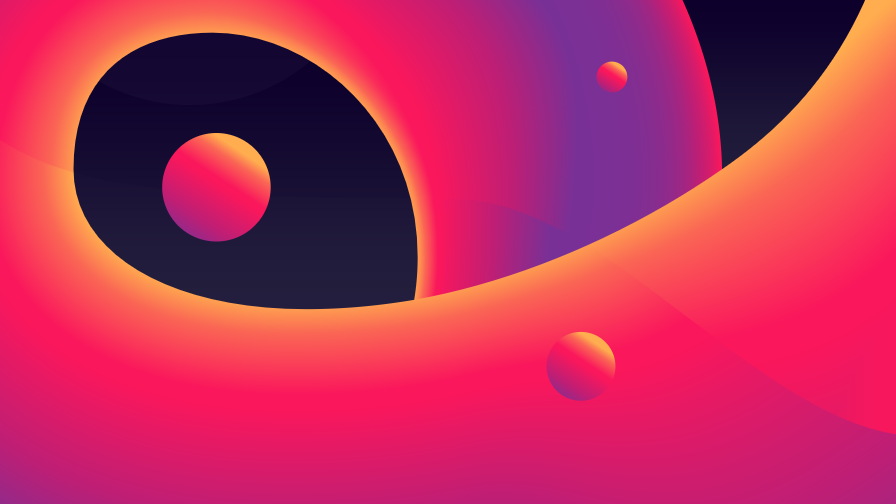
Give the GLSL for this background, as a Shadertoy shader.

```glsl
// Abstract curved sheets: a glowing ribbon wraps round a dark opening, with
// three small orbs and a faint wave of shade. Bezier outlines give signed
// distances, and every warm surface maps a distance through one colour ramp.

const float HEIGHT = 432.0;   // canvas height in design units
const float RIM_TONE = 0.04;  // ramp position right at a glowing rim

const vec3 AMBER   = vec3(1.00, 0.68, 0.31);
const vec3 CORAL   = vec3(0.98, 0.40, 0.33);
const vec3 CRIMSON = vec3(0.98, 0.09, 0.36);
const vec3 MAGENTA = vec3(0.74, 0.12, 0.46);
const vec3 VIOLET  = vec3(0.47, 0.19, 0.59);
const vec3 INK     = vec3(0.05, 0.00, 0.17);
const vec3 SLATE   = vec3(0.13, 0.11, 0.23);

// Warm-to-cool ramp: 0 is amber, 0.45 crimson, 1.4 violet
vec3 ramp(float t) {
    vec3 c = mix(AMBER, CORAL, clamp(t / 0.15, 0.0, 1.0));
    c = mix(c, CRIMSON, clamp((t - 0.15) / 0.28, 0.0, 1.0));
    c = mix(c, MAGENTA, clamp((t - 0.5) / 0.5, 0.0, 1.0));
    return mix(c, VIOLET, clamp((t - 1.0) / 0.4, 0.0, 1.0));
}

float segmentDistance(vec2 p, vec2 a, vec2 b) {
    vec2 ab = b - a;
    return length(p - a - ab * clamp(dot(p - a, ab) / dot(ab, ab), 0.0, 1.0));
}

vec2 bezier(vec2 a, vec2 b, vec2 c, vec2 d, float t) {
    float u = 1.0 - t;
    return u*u*u*a + 3.0*u*u*t*b + 3.0*u*t*t*c + t*t*t*d;
}

// Adds a cubic to an outline: x keeps the distance, y flips at each crossing
void trace(vec2 p, vec2 a, vec2 b, vec2 c, vec2 d, inout vec2 outline) {
    const int STEPS = 20;
    vec2 from = a;
    for (int i = 1; i <= STEPS; i++) {
        vec2 to = bezier(a, b, c, d, float(i) / float(STEPS));
        outline.x = min(outline.x, segmentDistance(p, from, to));
        if ((from.x > p.x) != (to.x > p.x)) {
            float k = (p.x - from.x) / (to.x - from.x);
            if (mix(from.y, to.y, k) > p.y) outline.y = -outline.y;
        }
        from = to;
    }
}

// Dark opening on the left, negative inside
float openingDistance(vec2 p, vec2 joint) {
    vec2 left = vec2(63, 287), top = vec2(182, 404);
    vec2 right = vec2(358, 212), base = vec2(262, 167);
    vec2 o = vec2(1e4, 1.0);
    trace(p, left, vec2(63, 372), vec2(118, 404), top, o);
    trace(p, top, vec2(270, 404), vec2(358, 325), right, o);
    trace(p, right, vec2(358, 199), vec2(357, 187), joint, o);
    trace(p, joint, vec2(325, 170), vec2(295, 167), base, o);
    trace(p, base, vec2(145, 167), vec2(63, 215), left, o);
    return o.x * o.y;
}

// Rim of the front sheet, negative below it
float rimDistance(vec2 p, vec2 joint) {
    vec2 bend = vec2(619, 287), end = vec2(745, 440);
    vec2 o = vec2(1e4, 1.0);
    trace(p, joint, vec2(445, 191), vec2(540, 232), bend, o);
    trace(p, bend, vec2(670, 322), vec2(715, 368), end, o);
    bool beyondEnds = p.x >= end.x || (p.x < joint.x && p.y < 220.0);
    return beyondEnds ? -o.x : o.x * o.y;
}

float waveHeight(float x) {
    return 261.0 + 51.0 * exp(-x / 80.0) - 203.0 * smoothstep(390.0, 790.0, x);
}

// Coverage of a shape whose distance d is negative inside
float fill(float d, float px) {
    return clamp(0.5 - d / px, 0.0, 1.0);
}

vec3 addOrb(vec3 color, vec2 p, vec2 center, float radius, float px) {
    vec2 q = (p - center) / radius;
    float t = 0.54 - 0.68 * dot(q, normalize(vec2(0.55, 0.83)));
    return mix(color, ramp(t), fill((length(q) - 1.0) * radius, px));
}

void mainImage(out vec4 fragColor, in vec2 fragCoord) {
    float px = HEIGHT / iResolution.y;
    vec2 p = fragCoord * px;
    vec2 joint = vec2(355, 175);
    float opening = openingDistance(p, joint);
    float rim = rimDistance(p, joint);
    float shade = fill((p.y - waveHeight(p.x)) / 1.2, px);
    float leftLift = 0.04 * shade * (1.0 - smoothstep(0.0, 300.0, p.x));
    float leftReach = mix(188.0, 160.0, smoothstep(150.0, 400.0, p.y));

    // Back ribbon, from the opening to its outer arc
    float high = smoothstep(190.0, 432.0, p.y);
    float reach = mix(leftReach, mix(120.0, 145.0, high), smoothstep(150.0, 360.0, p.x));
    float tight = smoothstep(180.0, 340.0, p.x) * (1.0 - 0.5 * high);
    float d = max(opening, 0.0);
    float t = RIM_TONE + d / reach + 0.3 * tight * smoothstep(0.0, 25.0, d) - leftLift;
    t += 0.13 * shade * smoothstep(360.0, 440.0, p.x);
    float q = (p.y - 280.0) / 152.0;
    float arc = p.x - 619.0 + 34.0 * q * q;
    t = mix(min(t, 1.4), 0.46, exp(min(arc, 0.0) / 24.0));
    vec3 color = ramp(t);

    // Dark corner behind the arc
    vec3 corner = mix(SLATE, INK, smoothstep(280.0, 440.0, p.y));
    color = mix(color, corner, fill(-arc, px));

    // Front sheet, glowing along its rim and at the upper right
    float sheetReach = leftReach + 195.0 * smoothstep(400.0, 760.0, p.x);
    float glow = RIM_TONE + min(d, abs(rim)) / sheetReach - leftLift;
    float side = smoothstep(490.0, 768.0, p.x);
    glow = mix(min(glow, mix(2.0, 0.52, side)), glow + 0.22 * side, shade);
    glow -= 0.1 * exp(-length(p - vec2(768, 432)) / 70.0);
    color = mix(color, ramp(glow), fill(rim, px));

    // Opening with a faint lens and wave
    vec3 depth = mix(SLATE, INK, smoothstep(165.0, 400.0, p.y));
    depth += 0.025 * fill(length(p - vec2(163, 502)) - 160.0, px) + 0.008 * shade;
    color = mix(color, depth, fill(opening, px));

    // Orbs
    color = addOrb(color, p, vec2(185.5, 271.5), 46.5, px);
    color = addOrb(color, p, vec2(498, 118), 29.5, px);
    color = addOrb(color, p, vec2(524.5, 366), 13.2, px);
    fragColor = vec4(color, 1.0);
}
```
